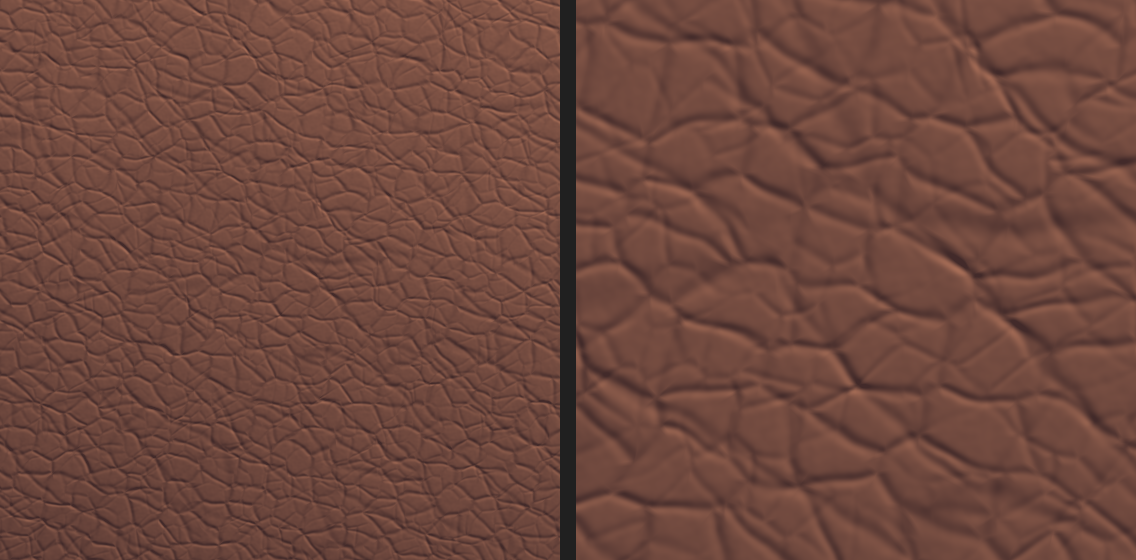
Left: the whole. Right: its middle third, enlarged.
Give the GLSL for this texture, as a three.js fragment shader.

```glsl
// Brown grained leather: pebbled cells cut by fine and long diagonal creases, lit from the upper right.
varying vec2 vUv;

vec2 hash2(vec2 p) {
  vec3 q = fract(vec3(p.xyx) * vec3(0.1031, 0.1030, 0.0973));
  q += dot(q, q.yzx + 33.33);
  return fract((q.xx + q.yz) * q.zy);
}

float cornerSlope(vec2 cell, vec2 offset) {
  return dot(hash2(cell) * 2.0 - 1.0, offset);
}

float gradientNoise(vec2 p) {
  vec2 i = floor(p);
  vec2 f = fract(p);
  vec2 u = f * f * f * (f * (f * 6.0 - 15.0) + 10.0);
  vec2 e = vec2(1.0, 0.0);
  float low = mix(cornerSlope(i, f), cornerSlope(i + e, f - e), u.x);
  float high = mix(cornerSlope(i + e.yx, f - e.yx), cornerSlope(i + 1.0, f - 1.0), u.x);
  return mix(low, high, u.y);
}

vec2 rotate(vec2 p, float angle) {
  float c = cos(angle);
  float s = sin(angle);
  return vec2(c * p.x + s * p.y, c * p.y - s * p.x);
}

// Distance to the nearest border between jittered cells
float cellBorder(vec2 p) {
  vec2 home = floor(p);
  vec2 f = fract(p);
  vec2 nearestCell = vec2(0.0);
  vec2 nearest = vec2(8.0);
  for (int y = -1; y <= 1; y++) {
    for (int x = -1; x <= 1; x++) {
      vec2 cell = vec2(float(x), float(y));
      vec2 r = cell + 0.05 + 0.9 * hash2(home + cell) - f;
      if (dot(r, r) < dot(nearest, nearest)) {
        nearest = r;
        nearestCell = cell;
      }
    }
  }
  float border = 8.0;
  for (int y = -2; y <= 2; y++) {
    for (int x = -2; x <= 2; x++) {
      vec2 cell = nearestCell + vec2(float(x), float(y));
      vec2 r = cell + 0.05 + 0.9 * hash2(home + cell) - f;
      vec2 apart = r - nearest;
      if (dot(apart, apart) > 0.0001) {
        border = min(border, dot(0.5 * (nearest + r), normalize(apart)));
      }
    }
  }
  return border;
}

float groove(float d, float width) {
  return exp(-d * d / (width * width));
}

// Depth of all creases, with a soft pillow between them
float creaseDepth(vec2 p) {
  vec2 warp = vec2(gradientNoise(p * 11.0), gradientNoise(p * 11.0 + 37.0));
  warp += 0.4 * vec2(gradientNoise(p * 31.0 + 9.0), gradientNoise(p * 31.0 + 71.0));
  vec2 q = p + 0.018 * warp;

  float pebble = cellBorder(rotate(q, -0.25) * vec2(19.0, 25.0) + 3.0);
  float fine = cellBorder(rotate(q, 0.6) * vec2(29.0, 35.0) + 51.0);
  float fold = cellBorder(rotate(q, -0.68) * vec2(4.5, 12.0) + 17.0);

  float wear = gradientNoise(p * 17.0 + 5.0);
  float depth = (0.72 + 0.6 * wear) * groove(pebble, 0.085);
  depth += 0.22 * exp(-5.0 * pebble);
  depth += clamp(0.32 - 0.7 * wear, 0.08, 0.6) * groove(fine, 0.1);
  depth += (0.65 + 0.6 * gradientNoise(p * 6.0 + 23.0)) * groove(fold, 0.05);
  return depth;
}

// Small pores and soft bumps on the surface
float grain(vec2 p) {
  return 0.14 * gradientNoise(p * 75.0) + 0.07 * gradientNoise(p * 170.0 + 13.0);
}

void main() {
  vec2 p = vUv;
  vec2 toLight = 0.0016 * normalize(vec2(0.45, 0.9));

  // Slope toward the light gives each crease a dark and a bright wall
  float depthAhead = creaseDepth(p + toLight);
  float depthBehind = creaseDepth(p - toLight);
  float relief = depthAhead - depthBehind;
  relief += grain(p - toLight) - grain(p + toLight);

  // Broad falloff from the bright upper right to the dim lower left
  float tone = 0.42 + 0.30 * (p.y - 0.5) + 0.10 * (p.x - 0.5);
  tone += 0.06 * gradientNoise(p * 4.0 + 2.0);
  tone += 0.65 * relief - 0.06 * (depthAhead + depthBehind);
  tone += 0.07 * gradientNoise(p * 120.0 + 41.0);

  vec3 shadowBrown = vec3(0.34, 0.22, 0.20);
  vec3 lightBrown = vec3(0.61, 0.40, 0.32);
  gl_FragColor = vec4(mix(shadowBrown, lightBrown, clamp(tone, -0.3, 1.2)), 1.0);
}
```
